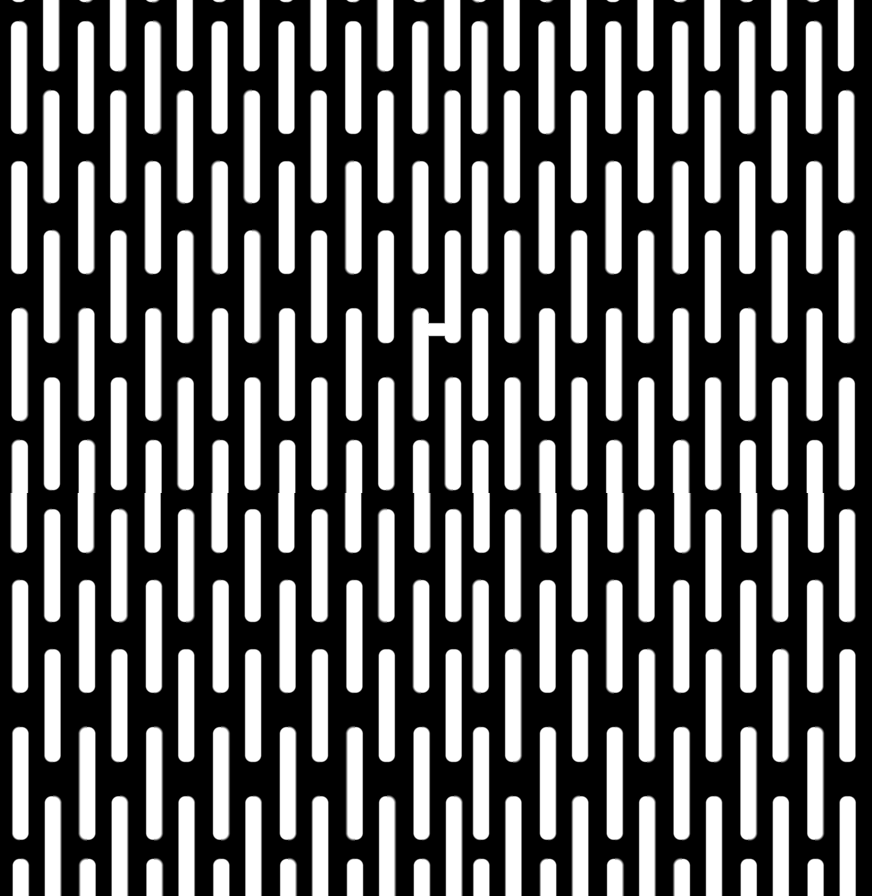
Write a WebGL 2 fragment shader that draws this pattern.

```glsl
#version 300 es
precision highp float;
// Staggered columns of white rounded slots on black, with a seam, worn edges and one bridge.

uniform vec2 u_resolution;
out vec4 fragColor;

// Layout units: the canvas is 768 units tall, y runs downward.
const float CANVAS_HEIGHT = 768.0;
const float COLUMN_PITCH = 28.65;
const float FIRST_COLUMN = 16.3;
const float ROW_GROUP = 359.0;      // three rows
const float FIRST_ROW = 66.5;
const float STAGGER = 59.3;
const vec2 SLOT_HALF = vec2(6.9, 48.3);
const float SLOT_RADIUS = 5.8;
const float SEAM_COLUMN = 14.0;     // columns from here on sit closer
const float SEAM_SHIFT = -6.3;
const float JOG_Y = 423.0;
const vec3 BLACK = vec3(0.0);
const vec3 WHITE = vec3(1.0);

float hash(vec2 p) {
    vec3 q = fract(p.xyx * 0.1031);
    q += dot(q, q.yzx + 33.33);
    return fract((q.x + q.y) * q.z);
}

float roundedBox(vec2 p, vec2 halfSize, float radius) {
    vec2 d = abs(p) - halfSize + radius;
    return length(max(d, 0.0)) + min(max(d.x, d.y), 0.0) - radius;
}

float coverage(float dist, float softness) {
    return 1.0 - smoothstep(-softness, softness, dist);
}

// Rows repeat in groups of three with uneven gaps.
vec2 slotCenter(float column, float row) {
    float parity = mod(column, 2.0);
    float group = floor(row / 3.0);
    float step3 = row - 3.0 * group;
    float y = FIRST_ROW + group * ROW_GROUP + step3 * 120.0;
    y += step3 > 1.5 ? 6.0 : 0.0;
    float x = FIRST_COLUMN + column * COLUMN_PITCH - 0.9 * parity;
    x += column >= SEAM_COLUMN ? SEAM_SHIFT : 0.0;
    return vec2(x + 0.25 * row, y + STAGGER * parity);
}

// Small sideways step across the slots that straddle the tile joint.
float jog(float column, float row, float y) {
    bool crossing = mod(column, 2.0) < 0.5 && abs(row - 3.0) < 0.5;
    float side = column < 11.0 ? -0.8 : 1.0;
    return crossing ? side * step(JOG_Y, y) : 0.0;
}

float slot(vec2 p, float column, float row, float pixel) {
    vec2 id = vec2(column, row);
    vec2 local = p - slotCenter(column, row);
    local.x -= jog(column, row, p.y);
    float dist = roundedBox(local, SLOT_HALF, SLOT_RADIUS);
    // Wear blurs one long side of some slots.
    float wornSide = hash(id + 7.0) < 0.5 ? -1.0 : 1.0;
    float wear = step(0.0, local.x * wornSide) * hash(id + 31.0);
    return coverage(dist, max(pixel * 0.7, 0.8 + 0.8 * wear));
}

float slots(vec2 p, float pixel) {
    float nearest = round((p.x - FIRST_COLUMN) / COLUMN_PITCH);
    float ink = 0.0;
    for (int c = -1; c <= 1; c++) {
        for (int r = -1; r <= 6; r++) {
            ink = max(ink, slot(p, nearest + float(c), float(r), pixel));
        }
    }
    return ink;
}

// Short bar joining two neighbouring slots.
float bridge(vec2 p, float pixel) {
    vec2 left = slotCenter(12.0, 2.0);
    vec2 right = slotCenter(13.0, 1.0);
    vec2 center = vec2(0.5 * (left.x + right.x), 282.5);
    vec2 halfSize = vec2(0.5 * (right.x - left.x), 5.5);
    return coverage(roundedBox(p - center, halfSize, 0.5), max(pixel * 0.7, 0.8));
}

void main() {
    float pixel = CANVAS_HEIGHT / u_resolution.y;
    vec2 p = gl_FragCoord.xy * pixel;
    p.y = CANVAS_HEIGHT - p.y;
    float ink = max(slots(p, pixel), bridge(p, pixel));
    fragColor = vec4(mix(BLACK, WHITE, ink), 1.0);
}
```
